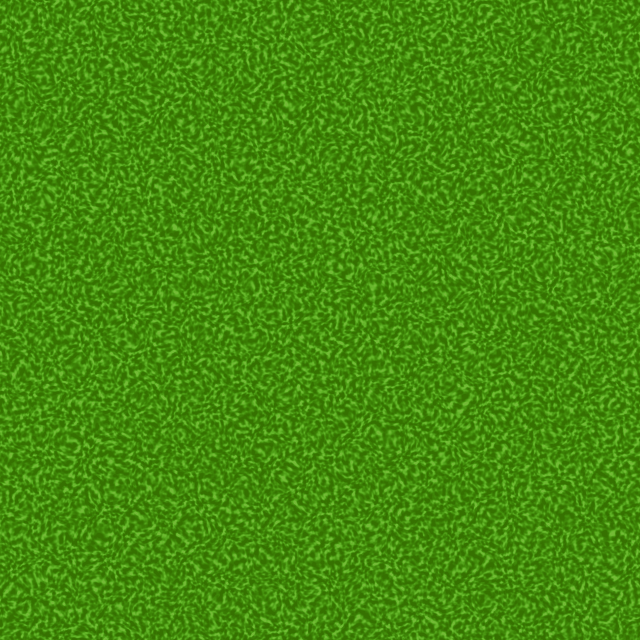
A three.js fragment shader for this texture:

```glsl
// Dense green turf: fine, wormy light grains over a darker ground.
// Two layers of gradient noise, locally stretched by a slow warp, are scaled
// to unit deviation and coloured through a six-step ramp.

varying vec2 vUv;

const float GRAIN_FREQ = 132.0;   // cells across the canvas
const float DETAIL_FREQ = 236.0;
const float DETAIL_WEIGHT = 0.4;
const float WARP_FREQ = 26.0;
const float WARP_AMOUNT = 0.008;  // in canvas widths
const float PATCH_FREQ = 9.0;
const float PATCH_WEIGHT = 0.04;
const float NOISE_DEVIATION = 0.232;

const vec3 SHADE = vec3(0.212, 0.445, 0.005);
const vec3 GROUND = vec3(0.240, 0.515, 0.028);
const vec3 BLADE = vec3(0.280, 0.580, 0.060);
const vec3 LIT_BLADE = vec3(0.330, 0.645, 0.110);
const vec3 BRIGHT_BLADE = vec3(0.380, 0.705, 0.150);
const vec3 TIP = vec3(0.450, 0.730, 0.210);

// Unit gradient with a hashed direction for each lattice point
vec2 gradientAt(vec2 cell) {
  vec3 p = fract(cell.xyx * vec3(0.1031, 0.1030, 0.0973));
  p += dot(p, p.yzx + 33.33);
  float angle = 6.28318 * fract((p.x + p.y) * p.z);
  return vec2(cos(angle), sin(angle));
}

float gradientNoise(vec2 p) {
  vec2 cell = floor(p);
  vec2 f = p - cell;
  vec2 blend = f * f * f * (f * (f * 6.0 - 15.0) + 10.0);
  vec2 right = vec2(1.0, 0.0);
  vec2 up = vec2(0.0, 1.0);
  float low = mix(dot(gradientAt(cell), f),
                  dot(gradientAt(cell + right), f - right), blend.x);
  float high = mix(dot(gradientAt(cell + up), f - up),
                   dot(gradientAt(cell + 1.0), f - 1.0), blend.x);
  return mix(low, high, blend.y);
}

vec2 rotate(vec2 p, float angle) {
  float c = cos(angle);
  float s = sin(angle);
  return vec2(c * p.x - s * p.y, s * p.x + c * p.y);
}

float linearStep(float start, float end, float x) {
  return clamp((x - start) / (end - start), 0.0, 1.0);
}

// Ramp stops are in standard deviations of the noise
vec3 turfColor(float height) {
  vec3 color = mix(SHADE, GROUND, linearStep(-1.25, -0.15, height));
  color = mix(color, BLADE, linearStep(-0.15, 0.50, height));
  color = mix(color, LIT_BLADE, linearStep(0.50, 1.05, height));
  color = mix(color, BRIGHT_BLADE, linearStep(1.05, 1.55, height));
  return mix(color, TIP, linearStep(1.55, 2.20, height));
}

void main() {
  // Slow warp stretches the grains into short strokes
  vec2 warp = vec2(gradientNoise(vUv * WARP_FREQ + 11.3),
                   gradientNoise(vUv * WARP_FREQ + 57.7));
  vec2 p = vUv + WARP_AMOUNT * warp;

  // Layers are turned so that no lattice lines show
  float height = gradientNoise(rotate(p, 0.6) * GRAIN_FREQ + 311.0);
  height += DETAIL_WEIGHT * gradientNoise(rotate(p, 1.3) * DETAIL_FREQ + 523.0);
  height += PATCH_WEIGHT * gradientNoise(vUv * PATCH_FREQ + 91.0);

  gl_FragColor = vec4(turfColor(height / NOISE_DEVIATION), 1.0);
}
```
